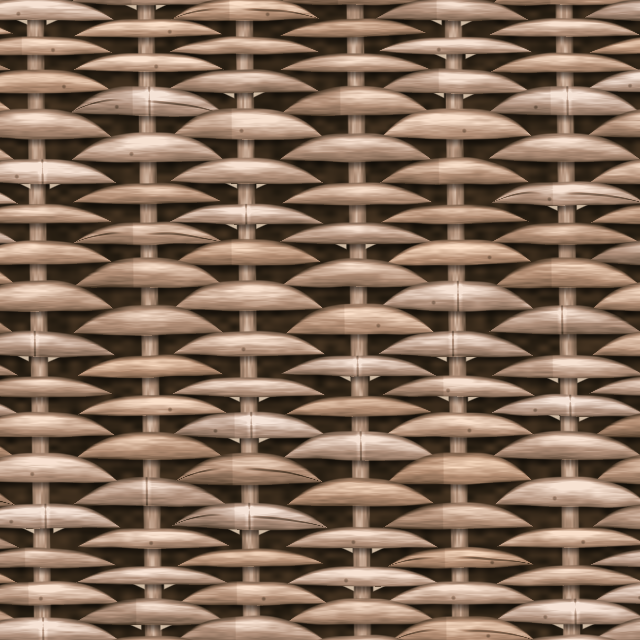
Write a WebGL 1 fragment shader that draws this texture.

```glsl
precision highp float;
// Wicker weave: tapered cane strands bowing over upright stakes, with dark gaps between.
uniform vec2 u_resolution;

float hash(vec2 p) {
  vec3 q = fract(vec3(p.xyx) * 0.1031);
  q += dot(q, q.yzx + 33.33);
  return fract((q.x + q.y) * q.z);
}

float noise(vec2 p) {
  vec2 i = floor(p), f = fract(p);
  f = f * f * (3.0 - 2.0 * f);
  return mix(mix(hash(i), hash(i + vec2(1.0, 0.0)), f.x),
             mix(hash(i + vec2(0.0, 1.0)), hash(i + 1.0), f.x), f.y);
}

// Shadow brown through tan to sunlit cream
vec3 caneColor(float tone) {
  vec3 c = mix(vec3(0.20, 0.15, 0.09), vec3(0.69, 0.56, 0.47), clamp(tone * 1.5, 0.0, 1.0));
  return mix(c, vec3(0.97, 0.89, 0.82), clamp(tone * 3.0 - 2.0, 0.0, 1.0));
}

// Stakes lean slightly and are unevenly spaced
float stakeX(float column, float y) {
  return 0.0585 + 0.1633 * column + 0.01 * mod(column, 2.0) + 0.012 * (y - 0.3);
}

// Row spacing swells every eight half rows and tightens at both ends
float rowY(float row) {
  float q = (row - 9.0) / 15.0;
  return 0.196 + 0.0337 * row + 0.0053 * sin(0.785 * row - 0.73) - 0.017 * q * q * q * q * q * q * q;
}

void main() {
  vec2 p = gl_FragCoord.xy / u_resolution;
  p.y = 1.0 - p.y; // measured downward
  float px = 1.0 / u_resolution.y;
  float grain = noise(p * vec2(28.0, 330.0)) * 0.6 + noise(p * vec2(75.0, 520.0) + 9.0) * 0.4 - 0.5;
  float mottle = noise(p * vec2(24.0, 60.0) + 40.0) - 0.5;

  // Dark hollow behind the weave
  vec3 color = mix(vec3(0.13, 0.10, 0.06), vec3(0.27, 0.20, 0.13), noise(p * vec2(60.0, 90.0)));

  // Upright stakes
  float nearColumn = floor((p.x - 0.0585) / 0.1633 + 0.5);
  float across = (p.x - stakeX(nearColumn, p.y)) / 0.0135;
  float stakeTone = 0.74 - 0.42 * across * across - 0.08 * across
                  + 0.25 * (noise(p * vec2(350.0, 50.0)) - 0.5);
  color = mix(color, caneColor(stakeTone), smoothstep(1.0 + px * 70.0, 1.0 - px * 70.0, abs(across)));

  // Strands, laid from top to bottom, alternating between columns
  float nearRow = floor((p.y - 0.196) / 0.0337 + 0.5);
  for (int r = -4; r <= 4; r++) {
    for (int c = -1; c <= 1; c++) {
      float row = nearRow + float(r);
      float column = nearColumn + float(c);
      if (mod(row + column, 2.0) > 0.5) continue;
      vec2 id = vec2(column, row) + 50.0;
      float rnd = hash(id), rnd2 = hash(id + 17.3), rnd3 = hash(id + 71.7);

      // Outline: nearly flat underside, arched top that tapers to the tips
      float dx = p.x - stakeX(column, p.y) - 0.006 * (rnd2 - 0.5);
      float t = dx / (0.114 + 0.008 * rnd);
      float q = (row - 9.0) / 15.0;
      float height = 0.040 + 0.0085 * cos(0.785 * row - 0.1) + 0.005 * (rnd3 - 0.5)
                   - 0.007 * min(q * q * q * q, 1.0);
      float wobble = 0.0025 * (noise(vec2(p.x * 22.0, row * 7.0 + column)) - 0.5);
      float tilt = 0.004 * (rnd - 0.5) * t;
      float bottom = rowY(row) + height * 0.5 + wobble + tilt - 0.003 * t * t;
      float top = bottom - height * (1.0 - pow(abs(t), 2.4 + 0.5 * rnd2));
      float v = clamp((p.y - top) / max(bottom - top, 0.001), 0.0, 1.0);
      float below = p.y - bottom;

      // Shadow cast beneath, and daylight peeking through beside the stake
      float inSpan = smoothstep(1.0, 0.7, abs(t));
      color *= 1.0 - 0.5 * inSpan * smoothstep(0.014, 0.0, below) * step(0.0, below);
      float side = abs(dx + 0.004 * (rnd3 - 0.5));
      float glint = smoothstep(-px, px, 0.45 * (0.032 - side) - below)
                  * smoothstep(-px, px, side - 0.015) * step(0.0, below);
      color = mix(color, vec3(0.93, 0.84, 0.74), 0.85 * glint * step(0.62, rnd) * step(height, 0.042));

      // Rounded shading, sheen over the stake, fibres
      float tone = 0.31 + 0.53 * smoothstep(0.0, 0.24, v) - 0.28 * smoothstep(0.38, 0.95, v)
                 - 0.2 * smoothstep(0.86, 1.0, v) - 0.22 * t * t * t * t;
      tone += 0.17 * exp(-9.0 * t * t) * smoothstep(0.7, 0.2, v) * (0.4 + rnd);
      tone += 0.24 * grain + 0.13 * mottle + 0.14 * (rnd2 - 0.5);

      // Wear: mismatched halves, joint rings, knots and split canes
      tone -= 0.09 * step(0.7, rnd3) * smoothstep(-px, px, -dx - 0.024);
      float ring = abs(dx - 0.012 * (rnd2 - 0.5));
      tone += step(0.78, rnd) * (0.12 * smoothstep(0.009, 0.003, ring) - 0.3 * smoothstep(0.0025, 0.0005, ring));
      vec2 knot = vec2(dx + 0.11 * (rnd - 0.5), (v - 0.72) * height);
      tone -= 0.28 * step(0.6, rnd2) * smoothstep(0.0045, 0.001, length(knot));
      float split = abs(v - 0.5 - 0.12 * t) * height;
      tone -= 0.45 * step(0.87, rnd3) * smoothstep(0.003, 0.0005, split) * smoothstep(0.1, 0.4, abs(t + 0.2));

      vec3 cane = caneColor(tone) * mix(vec3(1.02, 0.98, 0.94), vec3(0.99, 1.0, 1.03), rnd);
      float edge = min(p.y - top, bottom - p.y);
      color = mix(color, cane, smoothstep(-px, px, edge) * step(abs(t), 1.0));
    }
  }
  gl_FragColor = vec4(color, 1.0);
}
```
